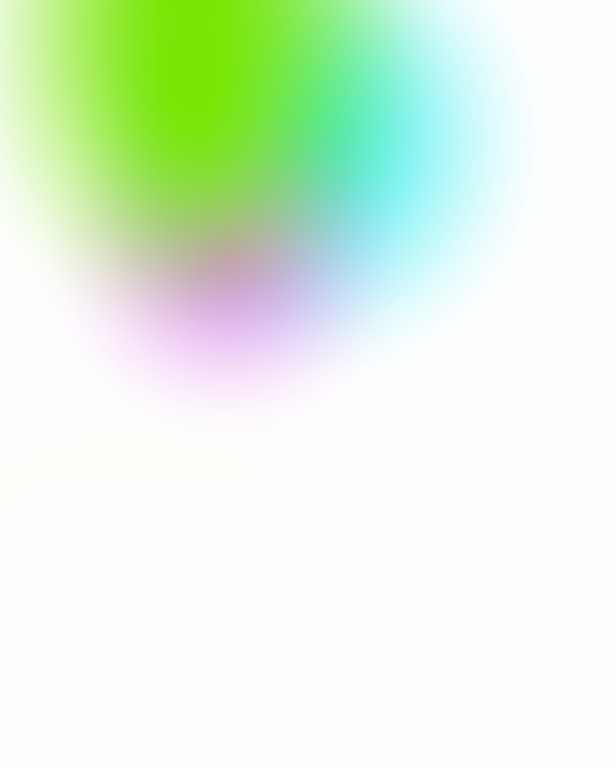
Give the GLSL for this background, as a Shadertoy shader.

```glsl
// Soft green, cyan and orchid glows melting into a white page with a faint wave.

const vec3 PAPER  = vec3(0.996);
const vec3 CYAN   = vec3(0.25, 0.93, 0.95);
const vec3 ORCHID = vec3(0.88, 0.50, 0.92);
const vec3 GREEN  = vec3(0.47, 0.90, 0.01);
const vec3 CREAM  = vec3(0.988, 0.996, 0.976);
const vec3 ICE    = vec3(0.984, 0.996, 0.996);

// Approximate signed distance to an ellipse, stable at its centre.
float ellipseDistance(vec2 p, vec2 radii) {
    vec2 q = p / radii;
    float level = max(length(q), 1e-3);
    float slope = max(length(q / radii), level / max(radii.x, radii.y));
    return level * (level - 1.0) / slope;
}

// Coverage of a heavily blurred ellipse: one half on its outline.
float glow(vec2 p, vec2 center, vec2 radii, float blur) {
    return 1.0 - smoothstep(-blur, blur, ellipseDistance(p - center, radii));
}

// Height of the wave: a steep left shoulder and a long right slope.
float waveHeight(float x) {
    const float crest = 0.169;
    float left = max(crest - x, 0.0) / crest;
    float right = max(x - crest, 0.0) / 0.378;
    return 0.385 - 0.050 * pow(left, 3.0) - 0.0755 * pow(right, 1.7);
}

// Faint veil that starts at the wave and fades upward and to the right.
float waveVeil(vec2 p) {
    float above = p.y - waveHeight(p.x);
    float edge = smoothstep(-0.002, 0.002, above);
    float fade = 1.0 - smoothstep(0.0, 0.10, above);
    return edge * fade * (1.0 - smoothstep(0.35, 0.60, p.x));
}

void mainImage(out vec4 fragColor, in vec2 fragCoord) {
    // Canvas units: width 0.8, height 1.
    vec2 p = fragCoord / iResolution.xy * vec2(0.8, 1.0);

    // Page and wave
    vec3 veilColor = mix(CREAM, ICE, smoothstep(0.25, 0.45, p.x));
    vec3 color = mix(PAPER, veilColor, waveVeil(p));

    // Glows, from back to front
    color = mix(color, CYAN, glow(p, vec2(0.404, 0.818), vec2(0.156, 0.163), 0.169));
    color = mix(color, ORCHID, glow(p, vec2(0.293, 0.668), vec2(0.098), 0.156));
    color = mix(color, GREEN, glow(p, vec2(0.250, 0.965), vec2(0.172, 0.260), 0.169));

    fragColor = vec4(color, 1.0);
}
```
